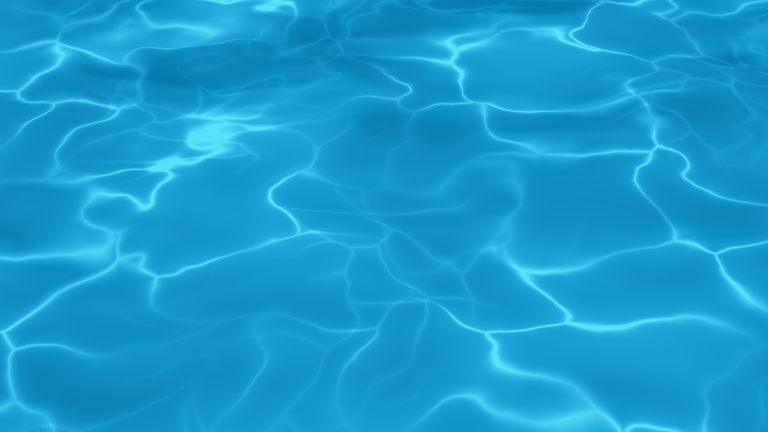
Write a WebGL 2 fragment shader that draws this texture.

```glsl
#version 300 es
precision highp float;
// Sunlit pool water: bright caustic webs over rippled blue, receding toward the top.

uniform vec2 u_resolution;
out vec4 fragColor;

const float TILT = 0.42;                    // how strongly the surface recedes
const vec2  CELL_DENSITY = vec2(2.4, 8.2);  // caustic cells across and in depth
const float WARP = 0.36;                    // broad bending of the caustic lines
const float KINK = 0.07;                    // fine bending of the caustic lines
const float LINE_WIDTH = 0.058;
const float HALO_WIDTH = 0.19;
const float LINE_GAIN = 2.8;
const float HALO_GAIN = 1.9;
const float VEIL_GAIN = 1.7;                // secondary web
const float BASE_TONE = 0.42;
const float SWELL_GAIN = 1.15;              // broad light and dark patches
const float RIPPLE_GAIN = 0.55;             // small flattened shading
const float STREAK_GAIN = 1.6;              // flat dark ripples in the distance

// Water colours from shade to highlight; tone 0..5 runs along them.
const vec3 WATER[6] = vec3[6](
  vec3(0.06, 0.55, 0.75), vec3(0.09, 0.60, 0.80), vec3(0.13, 0.64, 0.84),
  vec3(0.18, 0.70, 0.89), vec3(0.27, 0.78, 0.93), vec3(0.35, 0.88, 0.98));

vec2 hash2(vec2 cell) {
  vec3 h = fract(cell.xyx * vec3(0.1031, 0.1030, 0.0973));
  h += dot(h, h.yzx + 33.33);
  return fract((h.xx + h.yz) * h.zy);
}

// Layered, rotated sines, roughly -1..1.
float waves(vec2 p) {
  const mat2 turn = mat2(1.28, 0.96, -0.96, 1.28);
  float sum = 0.0, amp = 0.5;
  for (int i = 0; i < 4; i++) {
    sum += amp * sin(p.x + 1.3 * sin(p.y + 0.7));
    p = turn * p + 2.3;
    amp *= 0.5;
  }
  return sum;
}

// Cellular noise: gap between the two nearest points, zero on cell borders.
float cellGap(vec2 p) {
  vec2 cell = floor(p), local = fract(p);
  float nearest = 9.0, second = 9.0;
  for (int y = -1; y <= 1; y++) {
    for (int x = -1; x <= 1; x++) {
      vec2 offset = vec2(x, y);
      float d = length(offset + 0.1 + 0.8 * hash2(cell + offset + 40.0) - local);
      second = min(second, max(nearest, d));
      nearest = min(nearest, d);
    }
  }
  return second - nearest;
}

vec3 waterColor(float tone) {
  tone = clamp(tone, -1.5, 5.0);
  int i = int(clamp(floor(tone), 0.0, 4.0));
  return mix(WATER[i], WATER[i + 1], tone - float(i));
}

void main() {
  vec2 uv = gl_FragCoord.xy / u_resolution.y;
  float aspect = u_resolution.x / u_resolution.y;

  // Perspective onto the water plane
  float depth = 1.0 / (1.0 - TILT * uv.y);
  vec2 plane = vec2(uv.x - 0.5 * aspect, 1.0) * depth * CELL_DENSITY;
  float far = smoothstep(0.4, 1.0, uv.y);

  // Refraction bends the web, more sideways in the distance
  vec2 bend = vec2(waves(plane * 2.4), waves(plane.yx * 2.2 + 17.0));
  vec2 kink = vec2(waves(plane.yx * 7.0 + 3.0), waves(plane * 6.0 + 11.0));
  vec2 bent = plane + (WARP * bend + KINK * kink) * vec2(1.0 + 0.6 * far, 1.0);

  // Main caustic web: uneven strength, thick smears and thin threads
  float strength = 0.1 + 0.9 * smoothstep(-0.5, 0.5, waves(plane * 1.7 + 5.0));
  float smear = smoothstep(0.0, 0.75, waves(plane * vec2(1.9, 2.5) + 31.0));
  float width = LINE_WIDTH * mix(0.7, 2.6, smear) * (1.0 + 0.5 * far);
  float gap = cellGap(bent);
  float line = exp(-pow(gap / width, 1.4)) * strength;
  float halo = exp(-gap / HALO_WIDTH) * mix(0.25, 1.0, strength);

  // Secondary web: soft folds that come and go
  float veilMask = smoothstep(-0.1, 0.6, waves(plane * 1.4 + 53.0));
  float veilGap = cellGap(bent * 1.4 + 0.35 * bend.yx + 9.0);
  float veil = exp(-veilGap / mix(0.08, 0.17, smear)) * veilMask;

  // Broad swell and flattened surface ripples
  float swell = waves(plane * vec2(1.2, 1.6) + 71.0);
  float ripple = waves(plane * vec2(2.2, 4.5) + 1.2 * bend + 23.0);
  float streak = smoothstep(0.0, 0.55, waves(plane * vec2(1.1, 2.8) + 0.5 * bend + 90.0));

  float tone = BASE_TONE + SWELL_GAIN * swell + RIPPLE_GAIN * ripple;
  tone += HALO_GAIN * halo + LINE_GAIN * line + VEIL_GAIN * veil;
  tone -= STREAK_GAIN * streak * mix(0.1, 1.0, far);
  fragColor = vec4(waterColor(tone), 1.0);
}
```
